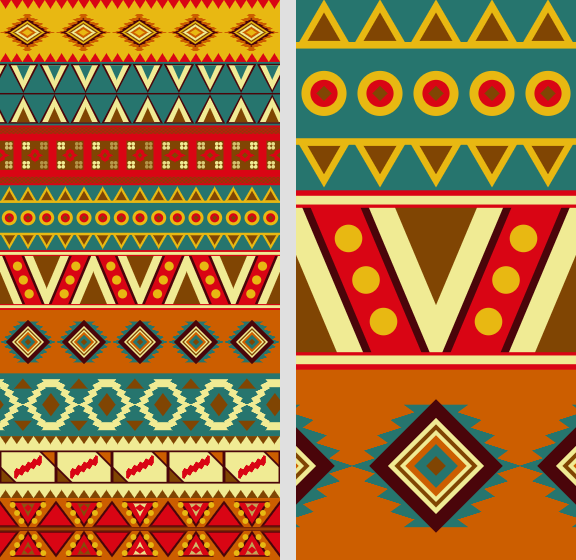
Left, the full canvas; right, a detail of the centre.
Write a Shadertoy shader that draws this pattern.

```glsl
// Nine stacked folk-textile bands of diamonds, triangles, dots and stepped zigzags.
const vec3 RED = vec3(.85, .02, .08), ORANGE = vec3(.80, .37, 0), YELLOW = vec3(.91, .72, .07);
const vec3 TEAL = vec3(.15, .46, .43), CREAM = vec3(.94, .92, .58);
const vec3 BROWN = vec3(.50, .27, .01), MAROON = vec3(.29, .02, .04);
const vec2 CLOTH = vec2(384, 768);
const float WIDE = 76.8; // five repeats across

float cell(float x, float period, float centre) {
  return mod(x - centre + .5 * period, period) - .5 * period;
}
float rhomb(vec2 p, vec2 r) {
  return (abs(p.x) / r.x + abs(p.y) / r.y - 1.) * r.x * r.y / length(r);
}
// Triangle with its apex at the origin, widening towards +y
float tri(vec2 p, float w, float h) {
  return max((abs(p.x) * h - w * p.y) / length(vec2(w, h)), p.y - h);
}
// Row of teeth along both edges of a band
float teeth(vec2 p, float h) {
  return tri(vec2(cell(p.x, 15.36, 7.68), h - 42.5 + abs(p.y)), 7.68, h);
}
// Diamond fringed with sideways spikes
float feather(vec2 p, vec2 r, float pitch, float depth) {
  return rhomb(p, r) - depth * 2. * abs(fract(p.y / pitch) - .5);
}
float vary(float id) { return .5 + .5 * sin(id * 2.4 + 2. * sin(id * 1.7)); }
void paint(inout vec3 c, vec3 ink, float d) {
  c = mix(c, ink, clamp(.5 - d * iResolution.y / CLOTH.y, 0., 1.));
}

vec3 goldDiamonds(vec2 p) {
  vec3 c = YELLOW;
  vec2 q = vec2(cell(p.x, WIDE, 37.5), p.y - 2.), r = vec2(1, .66);
  paint(c, RED, teeth(p, 12.));
  paint(c, ORANGE, feather(q, vec2(29, 23), 6., 5.));
  paint(c, MAROON, feather(q, vec2(27, 18), 5., 2.));
  paint(c, YELLOW, rhomb(q, 24. * r));
  paint(c, BROWN, rhomb(q, 20. * r));
  paint(c, CREAM, rhomb(q, 17. * r));
  paint(c, ORANGE, rhomb(q, 12. * r));
  paint(c, YELLOW, rhomb(q, 7. * r));
  return c;
}
vec3 hourglasses(vec2 p) {
  vec3 c = TEAL;
  vec2 q = vec2(cell(p.x, CLOTH.x / 9., 32.), abs(p.y));
  paint(c, MAROON, tri(q - vec2(0, 1), 21., 40.));
  paint(c, CREAM, tri(q - vec2(0, 5), 17., 34.));
  paint(c, p.y < 0. ? TEAL : BROWN, tri(q - vec2(0, 19), 9., 20.));
  paint(c, MAROON, q.y - 1.);
  return c;
}
vec3 flowerTiles(vec2 p) {
  vec3 c = RED;
  float v = vary(floor(p.x / 48. + .5));
  vec2 q = vec2(cell(p.x, 48., 0.), p.y), a = abs(q);
  float weave = sin(p.x * 1.1) * sin(p.y * 1.4);
  paint(c, mix(RED, BROWN, .55 + .35 * weave), abs(a.y - 34.) - 4.5);
  paint(c, BROWN, max(a.x - 18.5, a.y - 20.));
  // Corner petals, fading unevenly from tile to tile
  vec2 f = abs(a - vec2(12, 13));
  float fade = q.x * (v - .5) > 0. ? 1. : .45 + .5 * v;
  paint(c, mix(BROWN, CREAM, fade), length(f - 2.6) - 2.6);
  paint(c, BROWN, length(f) - 1.3);
  paint(c, RED, feather(q, vec2(8. + 4. * v, 9), 6., 2.));
  paint(c, BROWN, rhomb(q, vec2(3. + 2. * v, 4)));
  return c;
}
vec3 ringsAndPeaks(vec2 p) {
  vec3 c = TEAL;
  vec2 q = vec2(cell(p.x, 25.6, 12.8), p.y), t = vec2(q.x, 43. - abs(p.y));
  paint(c, YELLOW, tri(p.y < 0. ? t : t, 12.8, 22.));
  paint(c, BROWN, tri(t - vec2(0, 6), 7.5, 13.));
  paint(c, YELLOW, abs(t.y - 21.) - 1.5);
  paint(c, YELLOW, length(q) - 10.3);
  paint(c, RED, length(q) - 6.2);
  paint(c, BROWN, rhomb(q, vec2(3.5)));
  return c;
}
vec3 dottedChevrons(vec2 p) {
  vec3 c = BROWN;
  float a = abs(cell(p.x, 128., 64.)) - 32.;
  float s = abs(a + .42 * p.y) * .92; // distance from the slanted stripe
  paint(c, CREAM, s - 25.);
  paint(c, MAROON, s - 14.);
  paint(c, RED, s - 10.5);
  for (float i = -1.; i < 2.; i++) paint(c, YELLOW, length(vec2(a, p.y) - i * vec2(-8, 19)) - 6.3);
  paint(c, RED, 33. - abs(p.y));
  paint(c, CREAM, abs(abs(p.y) - 36.5) - 2.);
  return c;
}
vec3 tealFeathers(vec2 p) {
  vec3 c = ORANGE;
  vec2 q = vec2(cell(p.x, WIDE, 38.4), p.y);
  paint(c, TEAL, max(feather(q, vec2(31, 36), 7., 6.), abs(q.y) - 28.));
  paint(c, MAROON, rhomb(q, vec2(30.5)));
  paint(c, CREAM, rhomb(q, vec2(22)));
  paint(c, BROWN, rhomb(q, vec2(19)));
  paint(c, CREAM, rhomb(q, vec2(16.5)));
  paint(c, ORANGE, rhomb(q, vec2(14)));
  paint(c, TEAL, rhomb(q, vec2(10)));
  paint(c, BROWN, rhomb(q, vec2(4.5)));
  return c;
}
vec3 steppedHexagons(vec2 p) {
  vec3 c = TEAL;
  vec2 q = vec2(cell(p.x, WIDE, -7.), p.y);
  paint(c, CREAM, max(feather(q, vec2(33, 46), 9., 5.), abs(q.y) - 35.));
  paint(c, TEAL, max(feather(q, vec2(22, 33), 9., 4.), abs(q.y) - 24.));
  paint(c, BROWN, rhomb(q, vec2(12, 16)));
  paint(c, BROWN, tri(vec2(cell(p.x, WIDE, 31.4), 36. - abs(p.y)), 12., 14.));
  return c;
}
vec3 steppedPanels(vec2 p) {
  vec3 c = CREAM;
  vec2 q = vec2(cell(p.x, WIDE, 38.4), p.y), m = p.y < 0. ? q : -q;
  float edge = abs(p.y) - 21.5, corner = (40. - m.x + m.y) * .7;
  paint(c, BROWN, teeth(p, 11.));
  paint(c, MAROON, max(corner - 2.5, edge));
  paint(c, p.y < 0. ? ORANGE : BROWN, max(corner, edge));
  // Staircase of red blocks climbing to the right
  float zig = abs(fract(q.x / 8.) - .5) * 8.;
  paint(c, RED, max(abs(q.y + .55 * q.x) - 3.5 - zig, abs(q.x) - 19.));
  paint(c, MAROON, abs(edge) - 1.2);
  paint(c, MAROON, max(36.4 - abs(q.x), edge));
  return c;
}
vec3 beadedTriangles(vec2 p) {
  vec3 c = ORANGE;
  vec2 q = vec2(cell(p.x, WIDE, 38.4), abs(p.y)), t = vec2(cell(p.x, WIDE, 0.), 39. - q.y);
  float v = vary(floor(p.x / WIDE) + 3.);
  paint(c, MAROON, tri(t, 27., 36.));
  paint(c, RED, tri(t - vec2(0, 5), 22., 29.));
  paint(c, MAROON, tri(q - vec2(0, 2), 24., 36.));
  paint(c, RED, tri(q - vec2(0, 7), 19., 29.));
  paint(c, mix(BROWN, CREAM, v), tri(q - vec2(0, 17), 9., 18.));
  paint(c, RED, rhomb(q - vec2(0, 29), vec2(5. + 2. * v, 5)));
  for (float i = 0.; i < 3.; i++)
    paint(c, YELLOW, length(vec2(abs(q.x), q.y) - vec2(9, 11) - i * vec2(6, 11)) - 4.);
  paint(c, MAROON, q.y - 2.2);
  paint(c, ORANGE, q.y - .9);
  return c;
}
void mainImage(out vec4 fragColor, in vec2 fragCoord) {
  vec2 p = fragCoord / iResolution.xy * CLOTH;
  p.y = CLOTH.y - p.y;
  // Bands from top to bottom, each centred on its own axis
  vec3 c = goldDiamonds(p - vec2(0, 42.5));
  paint(c, hourglasses(p - vec2(0, 128.5)), 85. - p.y);
  paint(c, flowerTiles(p - vec2(0, 213)), 172. - p.y);
  paint(c, ringsAndPeaks(p - vec2(0, 298.7)), 254. - p.y);
  paint(c, dottedChevrons(p - vec2(0, 384)), 343. - p.y);
  paint(c, tealFeathers(p - vec2(0, 469)), 425. - p.y);
  paint(c, steppedHexagons(p - vec2(0, 555)), 512. - p.y);
  paint(c, steppedPanels(p - vec2(0, 640.5)), 598. - p.y);
  paint(c, beadedTriangles(p - vec2(0, 725.5)), 683. - p.y);
  fragColor = vec4(c, 1);
}
```
